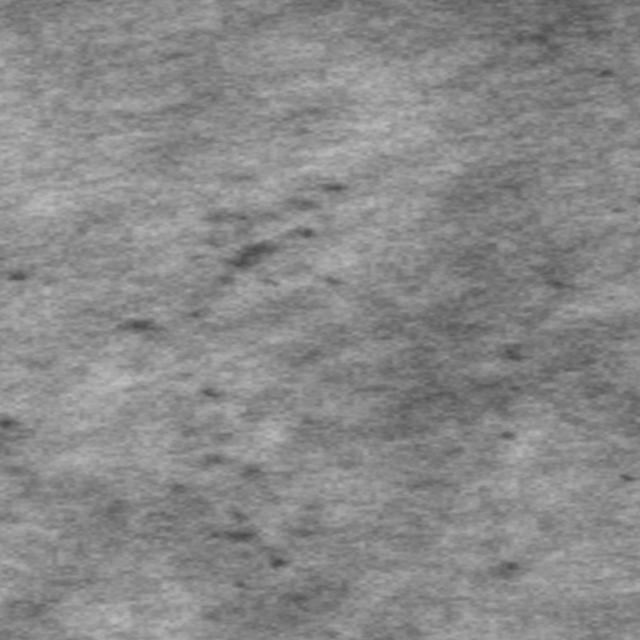
Reproduce this texture procedurally as a Shadertoy shader.

```glsl
// Weathered grey surface: soft blotches, slanted streaks, fine level grain and clustered dark pits.

float hash(vec2 cell) {
    vec3 h = fract(vec3(cell.xyx) * vec3(0.1031, 0.1030, 0.0973));
    h += dot(h, h.yzx + 33.33);
    return fract((h.x + h.y) * h.z);
}

// Smooth value noise centred on zero
float noise(vec2 p) {
    vec2 cell = floor(p), f = fract(p);
    f = f * f * f * (f * (f * 6.0 - 15.0) + 10.0);
    float low = mix(hash(cell), hash(cell + vec2(1, 0)), f.x);
    float high = mix(hash(cell + vec2(0, 1)), hash(cell + vec2(1, 1)), f.x);
    return mix(low, high, f.y) - 0.5;
}

// Two offset octaves hide the lattice
float layered(vec2 p) {
    return noise(p) + 0.6 * noise(p * 1.87 + vec2(17.3, 41.7));
}

vec2 rotate(vec2 p, float angle) {
    float c = cos(angle), s = sin(angle);
    return vec2(c * p.x + s * p.y, c * p.y - s * p.x);
}

// Soft round patch in which pits are frequent
float patchAt(vec2 p, vec2 centre, float radius) {
    vec2 d = (p - centre) / radius;
    return exp(-dot(d, d));
}

// Cellular scatter of flat dark ellipses
float pits(vec2 p) {
    vec2 grid = vec2(22.0, 40.0);
    vec2 base = floor(p * grid);
    float shade = 0.0;
    for (int y = -1; y <= 1; y++) {
        for (int x = -1; x <= 1; x++) {
            vec2 cell = base + vec2(x, y);
            vec2 jitter = vec2(hash(cell + 11.0), hash(cell + 57.0));
            vec2 centre = cell + 0.2 + 0.6 * jitter;
            float crowd = patchAt(centre / grid, vec2(0.40, 0.62), 0.08)
                        + patchAt(centre / grid, vec2(0.40, 0.16), 0.09);
            float present = step(hash(cell + 103.0), 0.05 + 0.55 * crowd);
            float size = mix(0.75, 1.5, hash(cell + 149.0));
            float strength = hash(cell + 211.0);
            float depth = 0.07 + 0.17 * strength * strength;
            vec2 d = rotate((p * grid - centre) / grid, 0.3 * (jitter.x - 0.6));
            d /= vec2(0.017, 0.0072) * size;
            shade += present * depth * exp(-dot(d, d));
        }
    }
    return min(shade, 0.28);
}

void mainImage(out vec4 fragColor, in vec2 fragCoord) {
    vec2 p = fragCoord / iResolution.y;

    // Gentle wobble keeps the edges of the features irregular
    vec2 q = p + 0.012 * vec2(noise(p * 19.0), 0.6 * noise(p * 23.0 + 9.0));
    q += 0.004 * vec2(noise(p * 71.0 + 3.0), noise(p * 63.0 + 29.0));

    // Broad light and dark areas, a little brighter toward the left
    float grey = 0.552 + 0.04 * (0.5 - p.x) - 0.03 * smoothstep(0.85, 1.0, p.y);
    grey += 0.125 * layered(rotate(q, 0.15) * vec2(4.5, 6.5) + 3.0);

    // Thin rising streaks, strongest in the upper half
    float upper = smoothstep(0.25, 0.7, p.y);
    grey += mix(0.02, 0.095, upper) * layered(rotate(q, 0.27) * vec2(4.5, 29.0) + 31.0);

    // Rounder mottling below, short level flecks everywhere
    grey += mix(0.08, 0.04, upper) * layered(q * vec2(17.0, 25.0) + 67.0);
    grey += 0.06 * layered(rotate(q, 0.05) * vec2(22.0, 58.0) + 91.0);

    // Fine grain, nearly level
    grey += 0.075 * noise(rotate(p, 0.08) * vec2(44.0, 125.0) + 5.0);
    grey += 0.085 * noise(rotate(p, 0.03) * vec2(100.0, 190.0) + 83.0);
    grey += 0.05 * noise(rotate(p, -0.04) * vec2(150.0, 230.0) + 127.0);

    grey -= pits(q);
    fragColor = vec4(vec3(clamp(grey, 0.0, 1.0)), 1.0);
}
```
